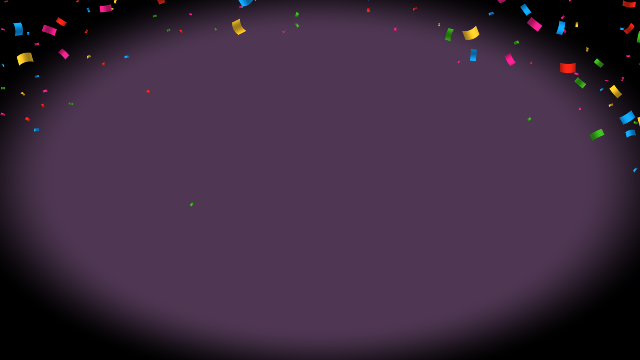
Give the GLSL for this background, as a WebGL 2 fragment shader.

```glsl
#version 300 es
precision highp float;
// Party backdrop: a plum oval glow on black with confetti falling from the upper corners.

uniform vec2 u_resolution;
out vec4 outColor;

const vec3 PLUM = vec3(0.310, 0.215, 0.325);
const vec3 CONFETTI[5] = vec3[5](
    vec3(0.95, 0.14, 0.08),   // red
    vec3(1.00, 0.78, 0.16),   // gold
    vec3(0.05, 0.64, 1.00),   // blue
    vec3(0.22, 0.72, 0.10),   // green
    vec3(1.00, 0.12, 0.56));  // pink

// Four random values in 0..1 from a cell and a seed.
vec4 hash4(vec2 cell, float seed) {
    vec4 q = fract(vec4(cell.xyx, seed + cell.y) * vec4(0.1031, 0.1030, 0.0973, 0.1099));
    q += dot(q, q.wzxy + 33.33 + seed);
    return fract((q.xxyz + q.yzzw) * q.zywx);
}

mat2 rotation(float angle) {
    float c = cos(angle), s = sin(angle);
    return mat2(c, -s, s, c);
}

float boxDistance(vec2 p, vec2 halfSize) {
    vec2 d = abs(p) - halfSize;
    return length(max(d, 0.0)) + min(max(d.x, d.y), 0.0);
}

// Radius that is 1 where the oval touches the canvas edges.
float ovalRadius(vec2 p, float aspect) {
    return length((p - vec2(0.5 * aspect, 0.5)) / vec2(0.5 * aspect, 0.5));
}

// Chance of a piece at p: high in the upper corners, none in the lower half.
float confettiDensity(vec2 p, float aspect) {
    return smoothstep(0.65, 1.3, ovalRadius(p, aspect)) * smoothstep(0.48, 0.68, p.y);
}

// One curled paper strip: rgb colour and coverage.
vec4 confettiPiece(vec2 p, vec2 halfSize, vec4 rnd, float pixel) {
    p = rotation(rnd.x * 6.2832) * p;
    float along = p.x / halfSize.x;
    p.y += (rnd.y - 0.5) * halfSize.y * along * along;
    float coverage = 1.0 - smoothstep(-0.5 * pixel, 0.5 * pixel, boxDistance(p, halfSize));
    float sheen = 0.86 + 0.24 * sin(along * 2.2 + rnd.z * 6.2832);
    vec3 colour = CONFETTI[int(min(rnd.w * 5.0, 4.0))];
    return vec4(min(colour * sheen, 1.0), coverage);
}

// Lays one layer of jittered confetti over the base colour.
vec3 confettiLayer(vec3 base, vec2 p, float aspect, float cellSize, float pieceSize,
                   float amount, float seed, float pixel) {
    vec2 home = floor(p / cellSize);
    for (int j = -1; j <= 1; j++) {
        for (int i = -1; i <= 1; i++) {
            vec2 cell = home + vec2(i, j);
            vec4 place = hash4(cell + 17.0, seed);
            vec4 look = hash4(cell + 61.0, seed + 5.0);
            vec2 centre = (cell + 0.1 + 0.8 * place.xy) * cellSize;
            float present = step(place.z, amount * confettiDensity(centre, aspect));
            vec2 halfSize = pieceSize * mix(0.65, 1.15, place.w)
                          * vec2(1.0, mix(0.4, 0.65, look.y));
            vec4 piece = confettiPiece(p - centre, halfSize, look, pixel);
            base = mix(base, piece.rgb, piece.a * present);
        }
    }
    return base;
}

void main() {
    float pixel = 1.0 / u_resolution.y;
    float aspect = u_resolution.x * pixel;
    vec2 p = gl_FragCoord.xy * pixel;

    // Flat oval centre with a soft fall to black.
    vec3 colour = PLUM * (1.0 - smoothstep(0.82, 1.15, ovalRadius(p, aspect)));

    // Tiny far flakes, then the larger near strips.
    colour = confettiLayer(colour, p, aspect, 0.045, 0.006, 0.50, 3.0, pixel);
    colour = confettiLayer(colour, p, aspect, 0.080, 0.019, 0.75, 11.0, pixel);

    outColor = vec4(colour, 1.0);
}
```
